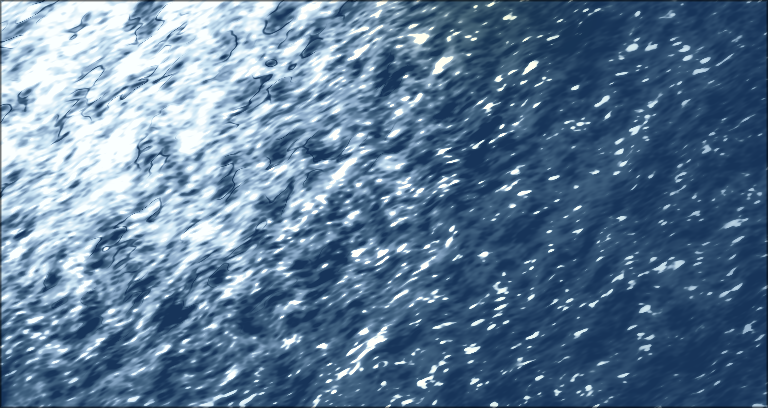
This texture is drawn by a WebGL 1 fragment shader. Its source:

```glsl
precision highp float;
// Sunlit open sea from above: a broad glare at upper left fades into dark rippled blue water.

uniform vec2 u_resolution;

const float TAU = 6.2831853;

vec3 hash3(vec2 cell) {
  vec3 s = vec3(dot(cell, vec2(127.1, 311.7)),
                dot(cell, vec2(269.5, 183.3)),
                dot(cell, vec2(419.2, 371.9)));
  return fract(sin(s) * 43758.545);
}

// Cellular noise: every cell scatters one smooth bump of random sign and height.
float cellNoise(vec2 p) {
  vec2 cell = floor(p);
  vec2 local = p - cell;
  float sum = 0.0;
  for (int j = -1; j <= 1; j++) {
    for (int i = -1; i <= 1; i++) {
      vec2 offset = vec2(float(i), float(j));
      vec3 h = hash3(cell + offset);
      vec2 d = offset + h.xy - local;
      float k = max(0.0, 1.0 - dot(d, d));
      sum += k * k * k * (2.0 * h.z - 1.0);
    }
  }
  return 1.4 * sum;
}

// Noise stretched along a direction; size holds length and width of a wavelet.
float waves(vec2 p, float degreesUp, vec2 size) {
  float a = radians(degreesUp);
  vec2 along = vec2(cos(a), sin(a));
  vec2 across = vec2(along.y, -along.x);
  return cellNoise(vec2(dot(p, along), dot(p, across)) / size + 31.0);
}

// Long parallel swell crests made from a bent sine.
float swellCrests(vec2 p, float bend) {
  float s = dot(p, vec2(0.77, -0.64)) + 0.028 * bend;
  return cos(TAU * (s - 0.44) / 0.168) + 0.3 * sin(TAU * s / 0.073 + 2.0 * bend);
}

float bell(vec2 p, vec2 center, vec2 spread) {
  vec2 d = (p - center) / spread;
  return exp(-0.5 * dot(d, d));
}

vec3 waterRamp(float t) {
  vec3 c = mix(vec3(0.09, 0.205, 0.35), vec3(0.25, 0.38, 0.50), smoothstep(-0.08, 0.28, t));
  c = mix(c, vec3(0.55, 0.67, 0.79), smoothstep(0.22, 0.55, t));
  c = mix(c, vec3(0.80, 0.90, 0.96), smoothstep(0.50, 0.80, t));
  return mix(c, vec3(0.98, 1.0, 1.0), smoothstep(0.75, 1.05, t));
}

void main() {
  vec2 uv = gl_FragCoord.xy / u_resolution;
  vec2 p = gl_FragCoord.xy / u_resolution.y;

  // Layered sines bend all the wave trains a little.
  vec2 q = p + 0.007 * vec2(sin(17.0 * p.y + 5.0 * p.x), sin(13.0 * p.x - 9.0 * p.y))
             + 0.003 * vec2(sin(41.0 * p.y - 11.0 * p.x), sin(37.0 * p.x + 15.0 * p.y));

  // Wave trains, from wide patches down to fine ripples.
  float patches = waves(q, 50.0, vec2(0.30, 0.13));
  float chop = waves(q, 48.0, vec2(0.11, 0.043));
  float wavelets = waves(q, 38.0, vec2(0.055, 0.022));
  float ripples = waves(q, 29.0, vec2(0.034, 0.0115));
  float fine = waves(q, 25.0, vec2(0.017, 0.0065));
  float swell = swellCrests(q, patches + 0.5 * chop);

  // Sun glare, with a dull patch at the top beside it.
  float glare = 0.90 * bell(uv, vec2(0.14, 0.87), vec2(0.29, 0.48));
  float dull = bell(uv, vec2(0.63, 1.0), vec2(0.09, 0.14));
  glare += 0.03 - 0.10 * dull;

  // Swell shows most in the middle band; ripples follow the glare.
  float band = smoothstep(0.22, 0.48, uv.x) * (1.0 - 0.65 * smoothstep(0.68, 0.95, uv.x));
  float contrast = mix(0.11, 0.46, smoothstep(0.03, 0.42, glare));
  float relief = 0.25 * patches + 0.48 * chop + 0.50 * wavelets
               + 0.55 * ripples + 0.42 * fine;
  float tone = glare + contrast * relief;
  tone += 0.10 * band * swell * (0.6 + 0.4 * patches);

  // Thin dark creases between the bright facets.
  float crease = smoothstep(0.16, 0.0, abs(wavelets + 0.35 * ripples))
               * smoothstep(0.05, 0.6, -chop);
  tone -= 0.42 * crease * smoothstep(0.2, 0.7, glare);

  // Sparse glints riding on the crests.
  float peak = 0.55 * ripples + 0.50 * fine + 0.30 * wavelets + 0.22 * chop + 0.17 * swell;
  float glint = smoothstep(0.52, 0.98, peak);
  tone += glint * (0.32 + 0.30 * band);

  vec3 color = waterRamp(tone);
  color = mix(color, color * vec3(1.08, 1.02, 0.90), 0.8 * dull);
  color += vec3(0.05, 0.03, -0.02) * glint * band;

  // Narrow dark rim around the canvas.
  vec2 inset = min(uv, 1.0 - uv) * vec2(u_resolution.x / u_resolution.y, 1.0);
  color *= mix(0.45, 1.0, smoothstep(0.001, 0.006, min(inset.x, inset.y)));

  gl_FragColor = vec4(clamp(color, 0.0, 1.0), 1.0);
}
```
